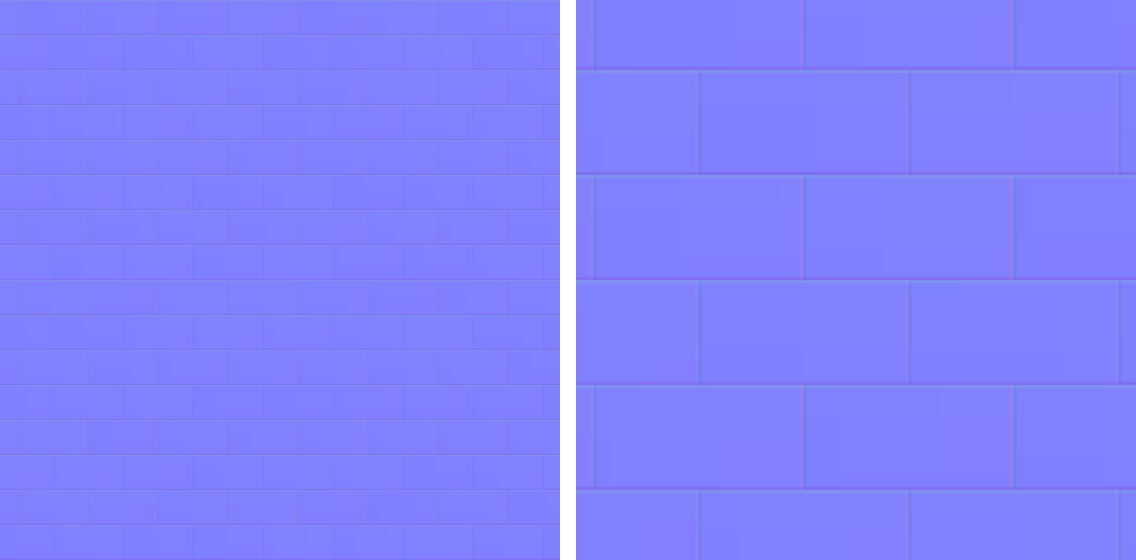
Left: the whole. Right: its middle third, enlarged.
A Shadertoy shader for this texture map:

```glsl
// Tangent-space normal map of smooth bricks laid in running bond.
// Each brick is a gently domed cell with a hairline bevel on its four sides;
// a hash leans every brick face by a barely visible amount.

#define BRICKS vec2(8.0, 16.0)      // repeats across and down
#define FIRST_JOINT 0.25            // joint position, in brick lengths
#define BEVEL_WIDTH 0.00195         // in canvas units
#define BEVEL_TILT 0.0615           // red and green shift on a bevel
#define BEVEL_DIP 0.052             // blue lost on a bevel
#define FACE_TILT 0.006             // lean that varies between bricks
#define FACE_DOME 0.008             // smooth lean from side to side
#define FLAT_NORMAL vec3(0.505, 0.503, 0.998)

float hash(vec2 p) {
    p = fract(p * vec2(0.1031, 0.1137));
    p += dot(p, p.yx + 33.33);
    return fract((p.x + p.y) * p.x * 17.0);
}

// Coverage of a bevel strip, given the distance to the joint
vec2 bevelMask(vec2 dist, vec2 pixel) {
    vec2 inner = clamp((BEVEL_WIDTH - dist) / pixel + 0.5, 0.0, 1.0);
    vec2 seam = clamp(dist / pixel + 0.5, 0.0, 1.0);
    return inner * seam;
}

void mainImage(out vec4 fragColor, in vec2 fragCoord) {
    vec2 uv = fragCoord / iResolution.xy;
    vec2 pixel = 1.0 / iResolution.xy;

    // Running bond: every second course moves by half a brick
    vec2 grid = uv * BRICKS;
    float course = floor(grid.y);
    grid.x -= FIRST_JOINT + 0.5 * (1.0 - mod(course, 2.0));
    vec2 brick = vec2(mod(floor(grid.x), BRICKS.x), course);
    vec2 local = fract(grid);

    // Bevels lean outward on each side
    vec2 lowEdge = bevelMask(local / BRICKS, pixel);
    vec2 highEdge = bevelMask((1.0 - local) / BRICKS, pixel);
    vec2 lean = highEdge - lowEdge;
    vec2 bevel = max(highEdge, lowEdge);

    // Faces: a lean per brick and a shallow dome, both without grain
    vec2 tilt = vec2(hash(brick + 3.0), hash(brick + 41.0)) - 0.5;
    vec2 dome = local - 0.5;
    vec2 face = tilt * FACE_TILT + dome * FACE_DOME * (1.0 - bevel);

    vec3 normal = FLAT_NORMAL;
    normal.xy += lean * BEVEL_TILT + face;
    normal.z -= max(bevel.x, bevel.y) * BEVEL_DIP;
    fragColor = vec4(clamp(normal, 0.0, 1.0), 1.0);
}
```
